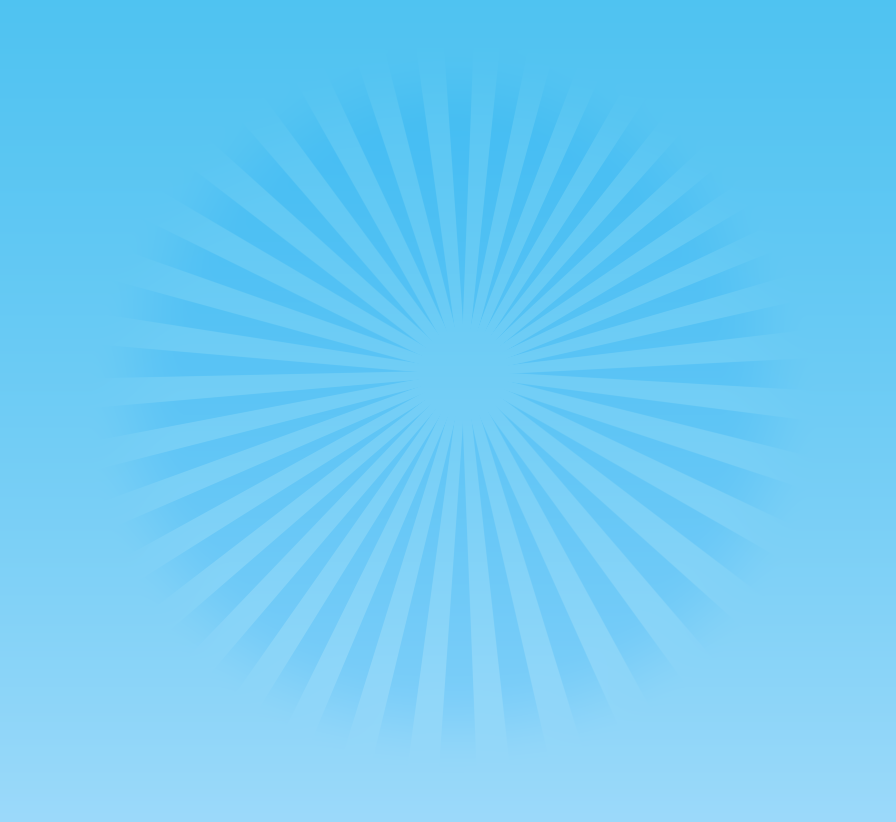
Reproduce this background procedurally as a WebGL 1 fragment shader.

```glsl
precision highp float;

uniform vec2 u_resolution;

// Sky gradient, t runs from the top edge (0) to the bottom edge (1)
vec3 skyColor(float t) {
    return mix(vec3(0.31, 0.763, 0.945), vec3(0.61, 0.852, 0.98), t * (0.67 + 0.33 * t));
}

// Signed distance to the nearest of 36 wedges that taper to points around a clear disc
float wedgeDistance(vec2 q) {
    float radius = max(length(q), 0.001);
    vec2 dir = q / radius;
    // Slightly uneven spacing: denser at upper right and lower left
    float index = atan(q.x, q.y) * 18.0 / 3.14159
                + 0.9 * dir.x * dir.x + 0.085 * (dir.x + dir.y);
    float offset = abs(fract(index + 0.5) - 0.5);
    float halfWidth = 0.31 * (1.0 - 0.064 / radius);
    return (offset - halfWidth) * radius * 3.14159 / 18.0;
}

void main() {
    vec2 p = (gl_FragCoord.xy - 0.5 * u_resolution) / u_resolution.y;
    float pixel = 1.0 / u_resolution.y;
    vec3 color = skyColor(0.5 - p.y);

    // Burst of dark wedges and pale rays, dissolving at its rim
    float wedge = 1.0 - smoothstep(-0.7 * pixel, 0.7 * pixel, wedgeDistance(p - vec2(0.019, 0.046)));
    float fade = 1.0 - smoothstep(0.325, 0.446, length(p - vec2(0.006, 0.004)));
    vec3 paleTint = vec3(0.018, 0.008, 0.004);
    vec3 darkTint = vec3(-0.07, -0.03, 0.002);
    color += fade * mix(paleTint, darkTint, wedge);

    gl_FragColor = vec4(color, 1.0);
}
```
